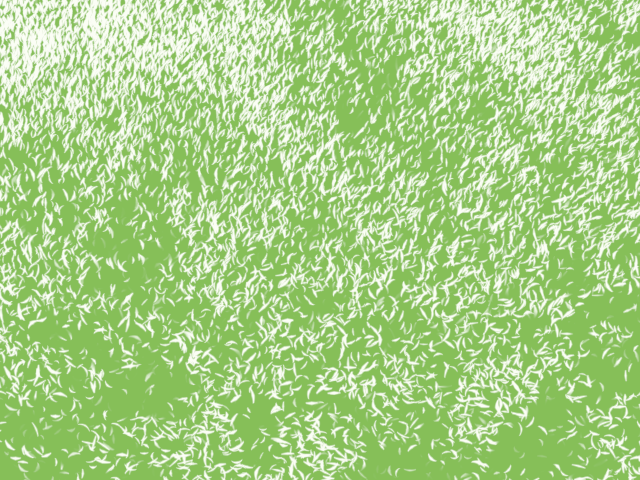
Write a WebGL 2 fragment shader that draws this texture.

```glsl
#version 300 es
precision highp float;
precision highp int;

uniform vec2 u_resolution;
out vec4 fragColor;

const vec3 GRASS_GREEN = vec3(0.525, 0.75, 0.345);
const vec3 PALE_BLADE = vec3(0.985, 0.995, 0.962);
const float PI = 3.14159;
const int LAYERS = 5;

// Integer hash giving three values in 0..1
vec3 hash3(ivec2 cell, int seed) {
    uvec3 v = uvec3(ivec3(cell, seed)) * 1664525u + 1013904223u;
    v.x += v.y * v.z;
    v.y += v.z * v.x;
    v.z += v.x * v.y;
    v ^= v >> 16u;
    v.x += v.y * v.z;
    v.y += v.z * v.x;
    v.z += v.x * v.y;
    return vec3(v >> 8u) / 16777216.0;
}

float valueNoise(vec2 p, int seed) {
    ivec2 cell = ivec2(floor(p));
    vec2 f = fract(p);
    f = f * f * (3.0 - 2.0 * f);
    float low = mix(hash3(cell, seed).x, hash3(cell + ivec2(1, 0), seed).x, f.x);
    float high = mix(hash3(cell + ivec2(0, 1), seed).x, hash3(cell + ivec2(1, 1), seed).x, f.x);
    return mix(low, high, f.y);
}

// Share of blades that are lit: bright far corner, patchy lawn elsewhere
float bladeDensity(vec2 p, float aspect) {
    float patches = 0.34 * (valueNoise(p * 3.7, 101) - 0.5)
                  + 0.30 * (valueNoise(p * 8.5 + 3.3, 102) - 0.5)
                  + 0.34 * (valueNoise(p * 19.0 + 7.1, 103) - 0.5);
    float far = smoothstep(0.58, 1.0, p.y);
    float near = 1.0 - smoothstep(0.0, 0.45, p.y);
    vec2 corner = (p - vec2(0.0, 1.0)) / vec2(0.32 * aspect, 0.2);
    float glare = exp(-dot(corner, corner));
    return max(0.22 + 0.2 * far + 0.06 * near + 0.45 * glare + patches, 0.03);
}

// Upright in the distance, leaning on the right, tangled up close
float bladeAngle(vec2 root, float aspect, float rnd) {
    float lean = mix(0.08, 0.62, root.x / aspect);
    float spread = mix(PI, 1.15, smoothstep(0.1, 0.75, root.y));
    return 0.5 * PI - lean + spread * (rnd - 0.5);
}

// Soft coverage of a bent, tapered stroke centred on the origin
float bladeCoverage(vec2 p, float angle, float halfLength, float width, float bend, float soft) {
    vec2 axis = vec2(cos(angle), sin(angle));
    vec2 q = vec2(dot(p, axis), dot(p, vec2(-axis.y, axis.x)));
    q.y += bend * q.x * q.x / halfLength;
    float along = clamp(q.x, -halfLength, halfLength);
    float taper = 1.0 - 0.55 * abs(along) / halfLength;
    float d = length(q - vec2(along, 0.0));
    return 1.0 - smoothstep(width * taper - soft, width * taper + soft, d);
}

// Gap left uncovered by one layer of scattered blades
float layerGap(vec2 p, float aspect, float size, float density, float soft, int seed) {
    ivec2 home = ivec2(floor(p / size));
    float gap = 1.0;
    for (int y = -1; y <= 1; y++) {
        for (int x = -1; x <= 1; x++) {
            ivec2 cell = home + ivec2(x, y);
            vec3 place = hash3(cell, seed);
            float lit = smoothstep(-0.04, 0.04, density - place.z);
            if (lit <= 0.0) continue;
            vec3 form = hash3(cell, seed + 50);
            vec2 root = (vec2(cell) + 0.05 + 0.9 * place.xy) * size;
            float angle = bladeAngle(root, aspect, form.x);
            float halfLength = size * mix(0.32, 0.66, form.y);
            float width = (0.0009 + 0.09 * size) * mix(0.6, 1.4, form.z);
            width *= 1.0 + 0.6 * max(density - 0.5, 0.0);
            float bend = 0.7 * (fract(form.z * 17.0) - 0.5);
            gap *= 1.0 - lit * bladeCoverage(p - root, angle, halfLength, width, bend, soft);
        }
    }
    return gap;
}

void main() {
    vec2 p = gl_FragCoord.xy / u_resolution.y;
    float aspect = u_resolution.x / u_resolution.y;
    float soft = max(0.0025, 0.7 / u_resolution.y);
    float density = bladeDensity(p, aspect);

    // Fine layers dominate far away, coarse layers near the viewer
    float gap = 1.0;
    for (int i = 0; i < LAYERS; i++) {
        float coarse = float(i) / float(LAYERS - 1);
        float size = mix(0.0117, 0.0235, coarse);
        float weight = 1.0 + 0.7 * (2.0 * p.y - 1.0) * (1.0 - 2.0 * coarse);
        gap *= layerGap(p, aspect, size, density * weight, soft, i * 7 + 1);
    }

    // Blue rises first along soft blade edges
    vec3 tint = pow(vec3(1.0 - gap), vec3(1.0, 1.12, 0.92));
    fragColor = vec4(mix(GRASS_GREEN, PALE_BLADE, tint), 1.0);
}
```
